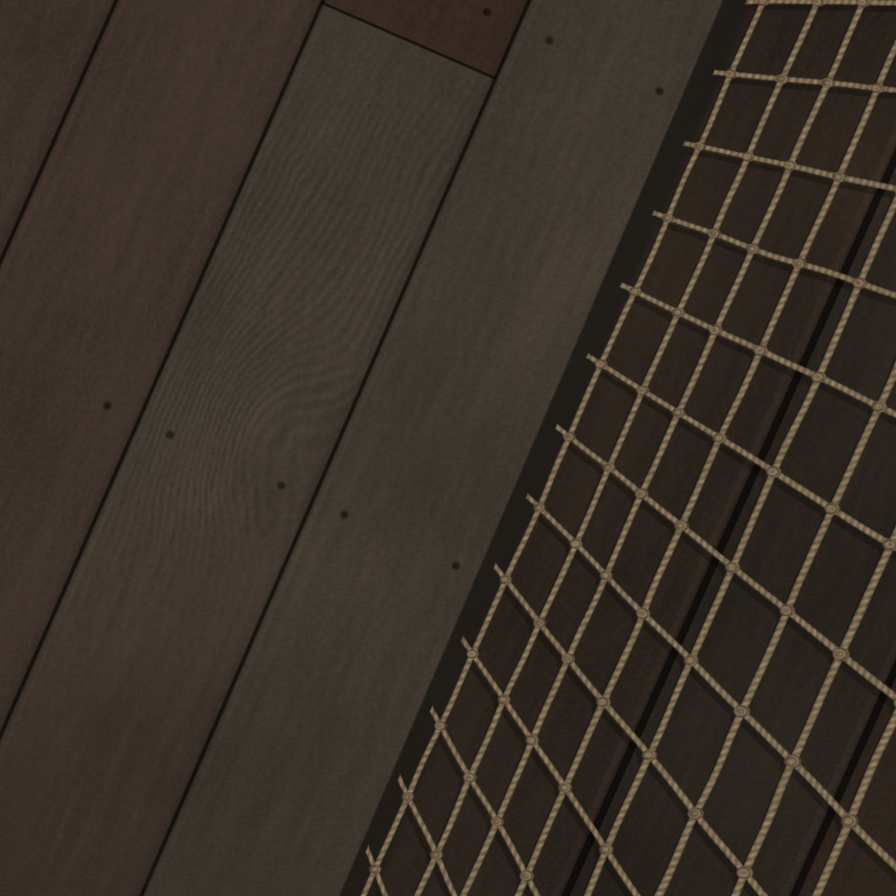
This texture is drawn by a three.js fragment shader. Its source:

```glsl
// Slanted dark timber planks with a knotted rope net over a lower deck.
varying vec2 vUv;

const float LEAN = 0.447;       // sideways drift of planks and strands per unit down
const float LEAN_LENGTH = 1.095;
const float NET_EDGE = 0.854;
const float PLANK_START = 0.130;
const float PLANK_WIDTH = 0.2305;
const float DECK_EDGE = 0.807;

float hash(vec2 p) {
  return fract(sin(dot(p, vec2(127.1, 311.7))) * 43758.55);
}

float noise(vec2 p) {
  vec2 cell = floor(p), f = fract(p);
  f = f * f * (3.0 - 2.0 * f);
  return mix(mix(hash(cell), hash(cell + vec2(1, 0)), f.x),
             mix(hash(cell + vec2(0, 1)), hash(cell + vec2(1, 1)), f.x), f.y);
}

float fbm(vec2 p) {
  float sum = 0.0, gain = 0.5;
  for (int i = 0; i < 4; i++) {
    sum += gain * noise(p);
    p = p * 2.03 + 7.3;
    gain *= 0.5;
  }
  return sum;
}

// Soft line: 1 at the centre, 0 beyond the half width.
float line(float d, float halfWidth) {
  return 1.0 - smoothstep(halfWidth - 0.0012, halfWidth + 0.0012, abs(d));
}

// Streaks and speckle along the boards, centred on zero.
float grain(vec2 p, float across) {
  float along = p.y - LEAN * p.x;
  float streak = fbm(vec2(across * 110.0, along * 9.0)) - 0.47;
  float speckle = noise(p * 330.0) - 0.5;
  return 0.16 * streak + 0.11 * speckle + 0.22 * (fbm(p * 6.0) - 0.47);
}

// Wavy growth lines that bend around a knot in the wood.
float figure(vec2 p, float across) {
  vec2 k = p - vec2(0.28, 0.482);
  float bend = 0.09 * exp(-110.0 * k.x * k.x - 60.0 * k.y * k.y);
  float field = across + bend + 0.035 * fbm(p * vec2(13.0, 7.0)) + 0.06 * p.y;
  float fade = smoothstep(0.02, 0.2, p.y) * (1.0 - smoothstep(0.5, 0.75, p.y));
  return fade * sin(field * 560.0) * (0.35 + 0.65 * noise(p * 35.0));
}

vec3 upperDeck(vec2 p, float across) {
  float id = floor((across - PLANK_START) / PLANK_WIDTH);
  float middle = step(0.5, id) * step(id, 1.5);
  float butt = p.y - 0.435 * p.x + 0.153;
  float beyond = middle * (1.0 - smoothstep(-0.001, 0.001, butt));
  float grey = step(0.5, id) * (1.0 - 0.7 * middle * smoothstep(0.45, 0.85, p.y));
  vec3 col = mix(vec3(0.246, 0.198, 0.167), vec3(0.248, 0.217, 0.182), grey);
  col = mix(col, vec3(0.22, 0.163, 0.132), beyond);
  col *= 1.0 + grain(p, across) + 0.07 * middle * (1.0 - beyond) * figure(p, across);
  col *= 1.0 - 0.14 * smoothstep(0.55, 1.1, p.y) * (1.0 - smoothstep(0.1, 0.5, p.x));

  // Gaps, with a worn edge beside each
  float seam = across - PLANK_START - PLANK_WIDTH * floor((across - PLANK_START) / PLANK_WIDTH + 0.5);
  float open = step(across, 0.7);
  col *= 1.0 + 0.09 * open * line(seam - 0.008, 0.004);
  col *= 1.0 - 0.3 * open * exp(-abs(seam) * 180.0);
  col *= 1.0 - 0.55 * open * line(seam, 0.0022);
  col *= 1.0 - 0.6 * middle * line(butt, 0.0017);

  // Nails in rows square to the boards, a fixed inset from each gap
  float lengthwise = p.y - 0.459 * p.x + 0.236;
  lengthwise -= 0.634 * floor(lengthwise / 0.634 + 0.5);
  float nail = length(vec2(abs(seam) - 0.0417, lengthwise)) / LEAN_LENGTH;
  return col * (1.0 - 0.5 * (1.0 - smoothstep(0.002, 0.0065, nail)));
}

vec3 lowerDeck(vec2 p, float across) {
  float id = floor((across - 1.078) / 0.255);
  float seam = across - 1.078 - 0.255 * floor((across - 1.078) / 0.255 + 0.5);
  vec3 col = mix(vec3(0.158, 0.136, 0.112), vec3(0.172, 0.136, 0.108), hash(vec2(id, 3.0)));
  col *= 1.0 + 1.2 * grain(p, across);
  col *= 1.0 + 0.15 * line(seam + 0.012, 0.004);
  return col * (1.0 - 0.6 * line(seam, 0.0048));
}

// Rounded, twisted cord: x is coverage, y is brightness.
vec2 cord(float d, float radius, float twist) {
  float dome = 1.0 - clamp(d * d / (radius * radius), 0.0, 1.0);
  return vec2(line(d, radius), 0.25 + 0.55 * dome + 0.2 * sin(twist * 780.0));
}

// Parallel strands crossed by rows that fan out, tied at each crossing.
vec2 net(vec2 p) {
  p += 0.004 * (vec2(noise(p * 14.0), noise(p * 14.0 + 9.0)) - 0.5);
  float w = max(p.x + LEAN * p.y - NET_EDGE, -0.1);
  float spacing = 0.0807 + 0.1 * w;
  float row = (p.y - 0.0026 + 0.01 * w) / spacing;
  float rowId = floor(row + 0.5);
  vec2 slope = vec2(0.01 - 0.1 * row, 1.0045 - 0.0447 * row) / spacing;
  float rowDist = max(abs(row - rowId) / length(slope), -0.017 - w);
  float strandDist = 1.0, knotDist = 1.0;
  for (int i = 0; i < 9; i++) {
    float k = float(i);
    float at = 0.0482 * k + 0.0034 * k * k + 0.0091 * sin(1.5708 * k) * (1.0 - k / 8.0);
    float y = 0.0026 - 0.01 * at + rowId * (0.0807 + 0.1 * at);
    vec2 knot = vec2(NET_EDGE + at - LEAN * y, y);
    strandDist = min(strandDist, abs(w - at) / LEAN_LENGTH);
    knotDist = min(knotDist, length((p - knot) * vec2(0.85, 1.1)));
  }
  float radius = 0.0033 + 0.003 * max(w, 0.0);
  vec2 strand = cord(strandDist, radius, p.y + 0.2 * p.x);
  vec2 cross = cord(rowDist, radius * 0.88, p.x + 0.3 * p.y);
  vec2 tie = cord(knotDist, radius * 1.75, knotDist * 1.6 + p.x * 0.5);
  vec2 result = mix(cross, vec2(1.0, strand.y), strand.x);
  return mix(result, vec2(1.0, tie.y * 0.9), tie.x);
}

void main() {
  vec2 p = vec2(vUv.x, 1.0 - vUv.y); // y runs downward
  float across = (p.x + LEAN * p.y) / (1.0 + 0.023 * p.y);
  float straight = p.x + LEAN * p.y;

  // Lower boards, net shadow and the dark drop at the deck edge
  vec3 col = lowerDeck(p, straight);
  col *= 1.0 - 0.25 * net(p + vec2(0.005, -0.007)).x;
  vec3 drop = vec3(0.122, 0.109, 0.092) * (1.0 + 0.5 * grain(p, across));
  col = mix(drop, col, smoothstep(0.836, 0.848, across));
  col = mix(upperDeck(p, across), col, smoothstep(DECK_EDGE - 0.002, DECK_EDGE + 0.002, across));

  // Rope
  vec2 rope = net(p);
  vec3 fibre = mix(vec3(0.27, 0.22, 0.16), vec3(0.55, 0.48, 0.37), rope.y);
  fibre *= 0.9 + 0.2 * noise(p * 300.0);
  gl_FragColor = vec4(mix(col, fibre, rope.x), 1.0);
}
```
